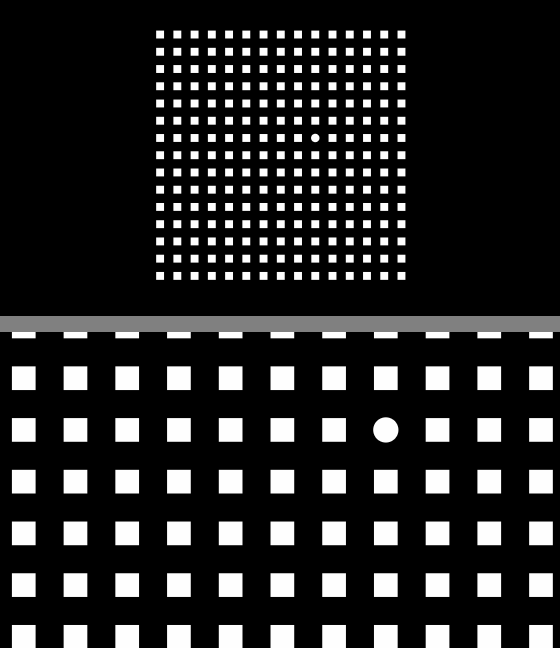
Top, the full canvas; bottom, a detail of the centre.
Write a Shadertoy shader that draws this pattern.

```glsl
// A centred 15 by 15 grid of white squares on black, with a single disc
// standing in for one square. Cells come from rounding to the grid pitch,
// shapes from distance functions; the black margin makes the tile seamless.

#define GRID_HALF 7.0                     // cells on each side of the middle one
#define PITCH 0.05456                     // cell spacing, in canvas heights
#define SQUARE_HALF 0.0125                // half the side of a square
#define DISC_RADIUS 0.0133
#define DISC_CELL vec2(2.0, 1.0)          // counted from the middle cell
#define GRID_CENTRE vec2(0.0025, 0.0088)  // offset from the canvas centre
#define INK vec3(0.995)
#define GROUND vec3(0.0)

// Antialiased coverage of a signed distance, over one pixel
float coverage(float dist, float pixel) {
    return clamp(0.5 - dist / pixel, 0.0, 1.0);
}

float squareMask(vec2 p, float pixel) {
    vec2 dist = abs(p) - SQUARE_HALF;
    return coverage(dist.x, pixel) * coverage(dist.y, pixel);
}

float discMask(vec2 p, float pixel) {
    return coverage(length(p) - DISC_RADIUS, pixel);
}

void mainImage(out vec4 fragColor, in vec2 fragCoord) {
    float pixel = 1.0 / iResolution.y;
    vec2 p = (fragCoord - 0.5 * iResolution.xy) * pixel - GRID_CENTRE;

    // Nearest cell, limited to the extent of the grid
    vec2 cell = clamp(floor(p / PITCH + 0.5), -GRID_HALF, GRID_HALF);
    vec2 local = p - cell * PITCH;

    // One cell holds the disc, all others a square
    bool isDisc = distance(cell, DISC_CELL) < 0.5;
    float mask = isDisc ? discMask(local, pixel) : squareMask(local, pixel);

    fragColor = vec4(mix(GROUND, INK, mask), 1.0);
}
```
